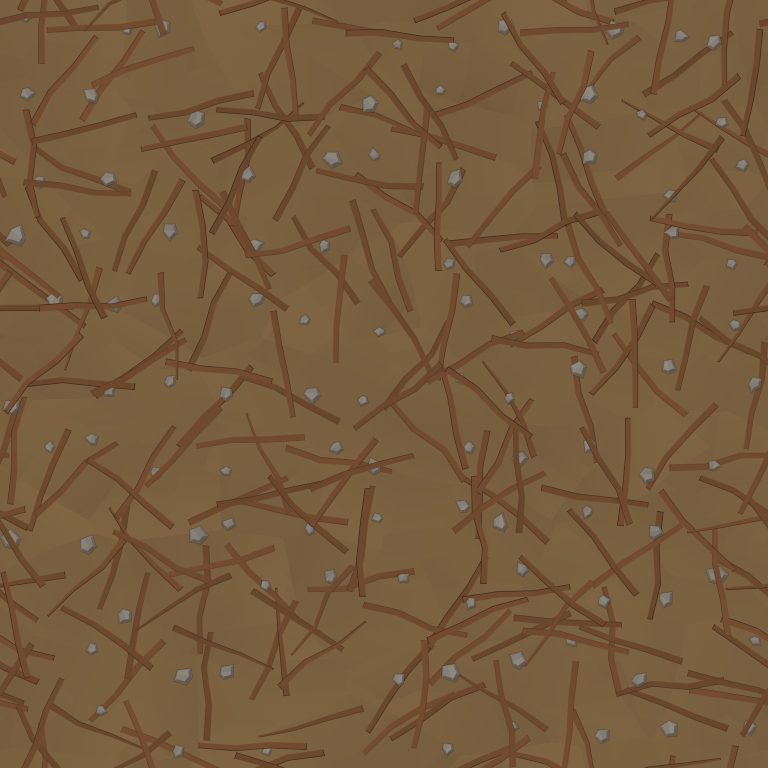
Write a three.js fragment shader that draws this texture.

```glsl
// Forest floor: brown soil with faint facets, strewn with kinked twigs and
// small grey stones. Soil is a Voronoi tone field; twigs and stones are
// distance shapes scattered on jittered grids that wrap at the borders.
varying vec2 vUv;

const float TAU = 6.2831853;
const float EDGE = 0.0009;          // half width of the edge smoothing

const vec3 SOIL = vec3(0.476, 0.378, 0.250);
const float SOIL_RELIEF = 0.075;
const vec3 TWIG_DARK = vec3(0.400, 0.272, 0.165);
const vec3 TWIG_LIGHT = vec3(0.462, 0.302, 0.190);
const vec3 STONE_TOP = vec3(0.545, 0.520, 0.485);
const vec3 STONE_SIDE = vec3(0.430, 0.405, 0.370);

const float TWIG_GRID = 11.0;
const float TWIG_SHARE = 0.86;      // part of the cells that hold a twig
const float TWIG_LENGTH = 0.141;
const float TWIG_HALF_WIDTH = 0.0040;
const float TWIG_BEND = 0.0055;
const float STONE_GRID = 11.0;
const float STONE_SHARE = 0.87;
const float STONE_MIN = 0.0062;
const float STONE_MAX = 0.0122;

vec4 hash4(vec2 cell, float seed) {
  vec4 p = fract((cell.xyxy + seed * vec4(1.7, 2.3, 3.1, 4.3))
                 * vec4(0.1031, 0.1030, 0.0973, 0.1099));
  p += dot(p, p.wzxy + 33.33);
  return fract((p.xxyz + p.yzzw) * p.zywx);
}

vec2 direction(float angle) { return vec2(cos(angle), sin(angle)); }

vec2 rotate(vec2 p, float angle) {
  vec2 d = direction(angle);
  return vec2(dot(p, d), dot(p, vec2(-d.y, d.x)));
}

float cover(float d) { return 1.0 - smoothstep(-EDGE, EDGE, d); }

// Tone of tilted facets: each Voronoi cell carries its own linear gradient
float facets(vec2 uv, float grid, float seed) {
  vec2 g = uv * grid;
  vec2 base = floor(g);
  float nearest = 9.0;
  float tone = 0.0;
  for (int j = -1; j <= 1; j++) {
    for (int i = -1; i <= 1; i++) {
      vec2 cell = base + vec2(float(i), float(j));
      vec4 h = hash4(mod(cell, grid), seed);
      vec2 p = g - cell - h.xy;
      vec2 q = rotate(p, 0.9 + h.z) * vec2(1.35, 0.8);
      float d = dot(q, q);
      if (d < nearest) {
        nearest = d;
        tone = dot(p, direction(TAU * h.w)) * h.z;
      }
    }
  }
  return clamp(tone, -0.5, 0.5);
}

vec3 drawTwigs(vec3 color, vec2 uv, float seed) {
  vec2 base = floor(uv * TWIG_GRID);
  for (int j = -1; j <= 1; j++) {
    for (int i = -1; i <= 1; i++) {
      vec2 cell = base + vec2(float(i), float(j));
      vec2 id = mod(cell, TWIG_GRID);
      vec4 place = hash4(id, seed);
      vec4 knots = hash4(id, seed + 7.0);
      vec4 look = hash4(id, seed + 13.0);
      if (place.w > TWIG_SHARE) continue;
      vec2 p = rotate(uv - (cell + place.xy) / TWIG_GRID, TAU * place.z);

      // Centre line of three straight pieces
      float along = clamp(p.x / TWIG_LENGTH + 0.5, 0.0, 1.0);
      float t = along * 3.0;
      float bend = mix(knots.x, knots.y, min(t, 1.0));
      bend = mix(bend, knots.z, clamp(t - 1.0, 0.0, 1.0));
      bend = mix(bend, knots.w, clamp(t - 2.0, 0.0, 1.0));
      float side = p.y - (2.0 * bend - 1.0) * TWIG_BEND;

      // Slight taper, strong for the few half buried ones
      float taper = look.x > 0.88 ? 0.75 : 0.22;
      float halfWidth = TWIG_HALF_WIDTH * (1.1 - taper * along);
      float ends = abs(p.x) - 0.5 * TWIG_LENGTH;
      float d = max(abs(side) - halfWidth, ends);

      float piece = min(floor(t), 2.0);
      float tone = 0.75 * look.y + 0.25 * fract(look.z * 5.0 + piece * 0.37);
      vec3 bark = mix(TWIG_DARK, TWIG_LIGHT, tone);
      float rim = smoothstep(-0.0017, 0.0, max(side - halfWidth, ends));
      bark *= 1.0 - rim * (0.1 + 0.4 * look.w);
      color = mix(color, bark, cover(d));
    }
  }
  return color;
}

vec3 drawStones(vec3 color, vec2 uv) {
  vec2 cell = floor(uv * STONE_GRID);
  vec4 place = hash4(cell, 41.0);
  vec4 look = hash4(cell, 53.0);
  if (place.w > STONE_SHARE) return color;
  vec2 p = uv - (cell + mix(vec2(0.16), vec2(0.84), place.xy)) / STONE_GRID;
  float radius = mix(STONE_MIN, STONE_MAX, place.z * place.z);

  // Irregular convex outline, and a smaller top face shifted off centre
  float outline = -1.0;
  float top = -1.0;
  float light = 0.0;
  vec2 shift = vec2(-0.10, 0.14) * radius;
  for (int k = 0; k < 5; k++) {
    vec4 h = hash4(cell + float(k) * 17.0, 67.0);
    vec2 normal = direction(TAU * (float(k) + 0.55 * h.x + look.x) / 5.0);
    float reach = radius * mix(0.74, 1.0, h.y);
    float d = dot(p, normal) - reach;
    if (d > outline) {
      outline = d;
      light = dot(normal, vec2(-0.5, 0.85));
    }
    top = max(top, dot(p - shift, normal) - 0.74 * reach);
  }
  vec3 sides = STONE_SIDE * (1.0 + 0.17 * light);
  float split = dot(p - shift, direction(TAU * look.y));
  vec3 face = STONE_TOP * (0.96 + 0.07 * look.z - 0.06 * cover(split));
  vec3 stone = mix(sides, face, cover(top));
  color *= 1.0 - 0.22 * cover(outline - 0.0008);
  return mix(color, stone, cover(outline));
}

void main() {
  float relief = facets(vUv, 7.0, 3.0) + 0.6 * facets(vUv, 13.0, 19.0);
  vec3 color = SOIL * (1.0 + SOIL_RELIEF * relief);
  color = drawTwigs(color, vUv, 5.0);
  color = drawStones(color, vUv);
  color = drawTwigs(color, vUv, 29.0);
  gl_FragColor = vec4(color, 1.0);
}
```
